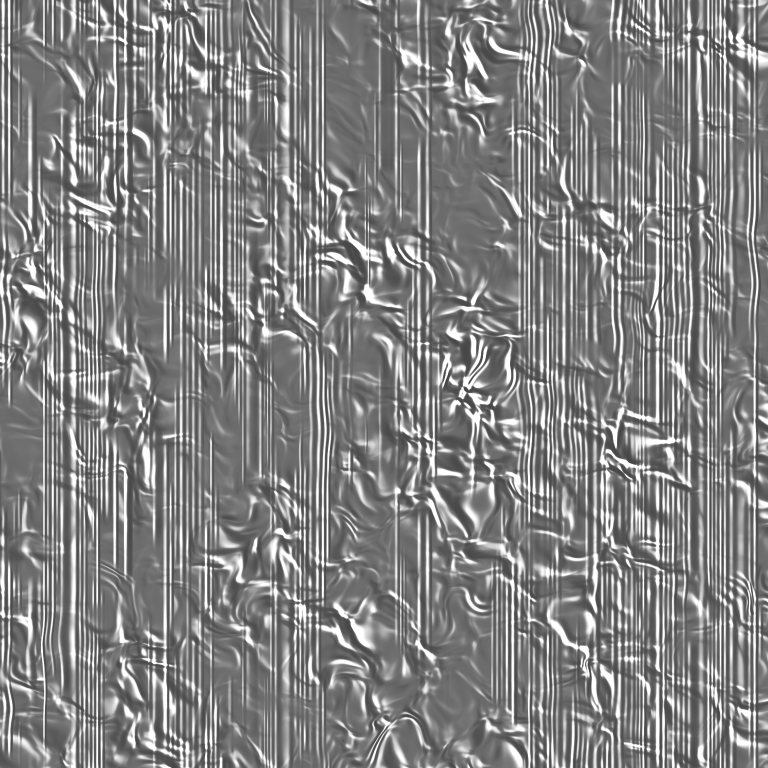
A Shadertoy shader for this texture:

```glsl
vec2 hash2(vec2 cell) {
    vec3 h = fract(cell.xyx * vec3(0.1031, 0.1030, 0.0973));
    h += dot(h, h.yzx + 33.33);
    return fract((h.xx + h.yz) * h.zy);
}

float corner(vec2 cell, vec2 offset) {
    return dot(hash2(cell) * 2.0 - 1.0, offset);
}

// Gradient noise with a quintic fade
float noise(vec2 p) {
    vec2 i = floor(p), f = p - i;
    vec2 u = f * f * f * (f * (f * 6.0 - 15.0) + 10.0);
    vec2 e = vec2(1.0, 0.0);
    return mix(mix(corner(i, f), corner(i + e, f - e), u.x),
               mix(corner(i + e.yx, f - e.yx), corner(i + 1.0, f - 1.0), u.x), u.y);
}

// Height of the curled folds: warped noise plus bundles of parallel creases
float folds(vec2 p) {
    vec2 warp = vec2(noise(p * 16.0 + 11.3), noise(p * 16.0 + 43.7));
    warp += 0.5 * vec2(noise(p * 34.0 + 2.0 * warp + 5.1),
                       noise(p * 34.0 + 2.0 * warp + 57.9));
    vec2 q = p + 0.037 * warp;
    float creaseMask = smoothstep(0.05, 0.3, noise(p * 10.0 + 71.2));
    float creases = 0.14 * creaseMask * sin(44.0 * noise(q * 11.0 + 20.4));
    return noise(q * 36.0 + 3.6) + 0.3 * noise(q * 80.0 + 9.2) + creases;
}

// Vertical strands: x is the signed slope, y the coverage
vec2 strands(vec2 p) {
    float bend = smoothstep(0.05, 0.3, noise(p * 6.0 + 62.8));
    float x = p.x + 0.009 * bend * noise(p * 15.0 + 35.1);
    float t = x * 132.0 + 1.8 * noise(vec2(x * 45.0, 0.5));
    float id = floor(t);
    vec2 rnd = hash2(vec2(id, 17.0));
    float cluster = noise(vec2(id * 0.16, p.y * 4.0 + 4.3 + 0.7 * rnd.y))
                  + 0.9 * noise(vec2(id * 0.085 + 30.0, 0.5))
                  + 0.3 * (rnd.x - 0.5);
    float gaps = smoothstep(0.12, 0.26, noise(p * vec2(13.0, 11.0) + 93.4));
    float cover = smoothstep(0.03, 0.1, cluster) * (1.0 - 0.85 * gaps);
    float beads = 1.0 + 1.0 * noise(vec2(id * 3.7, p.y * 9.0))
                + 1.1 * noise(vec2(id * 5.3 + 40.0, p.y * 30.0));
    float depth = 1.4 + 2.6 * rnd.y * rnd.y;
    return vec2(sin(6.2832 * (t - id)) * depth * beads * cover, cover);
}

// Relief lit from the side: bright glints, shallow shadows
float shade(vec2 p) {
    vec2 toLight = vec2(0.8, 0.6) * 0.001;
    float foldSlope = (folds(p + toLight) - folds(p - toLight)) / 0.002;
    float strength = clamp(0.9 + 2.3 * noise(p * 5.5 + 88.1), 0.25, 1.9);
    vec2 strand = strands(p);
    float slope = foldSlope * strength / 19.0 * mix(1.0, 0.7, strand.y);
    slope *= mix(0.45, 1.0, smoothstep(0.0, 1.6, abs(slope)));
    slope += strand.x;
    return slope > 0.0 ? 0.43 + 0.21 * slope
                       : 0.43 - 0.15 * (1.0 - exp(0.5 * slope));
}

void mainImage(out vec4 fragColor, in vec2 fragCoord) {
    // Four samples per pixel smooth the fine strands
    float tone = 0.0;
    for (int s = 0; s < 4; s++) {
        vec2 jitter = vec2(s & 1, s >> 1) * 0.5 - 0.25;
        tone += min(shade((fragCoord + jitter) / iResolution.y), 1.0);
    }
    fragColor = vec4(vec3(tone * 0.25), 1.0);
}
```
